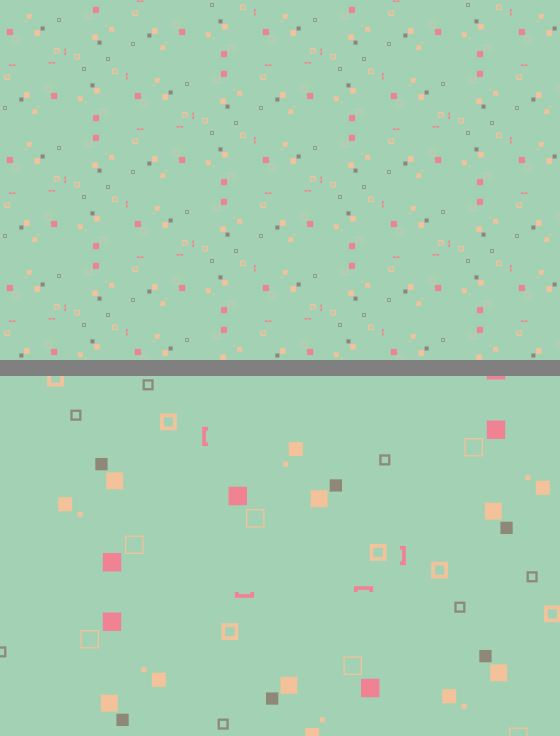
Top, the full canvas; bottom, a detail of the centre.
Write a Shadertoy shader that draws this pattern.

```glsl
// Scattered pink, peach and taupe squares on mint, one motif quarter-turned from tile to tile.

const float TILES_ACROSS = 8.75;
const vec3 MINT  = vec3(0.637, 0.820, 0.702);
const vec3 PINK  = vec3(0.945, 0.510, 0.575);
const vec3 PEACH = vec3(0.955, 0.762, 0.605);
const vec3 TAUPE = vec3(0.560, 0.535, 0.475);

// Stroke widths, in tiles
const float SOLID    = 1.0;
const float HAIRLINE = 0.0065;
const float THIN     = 0.012;
const float MEDIUM   = 0.019;

// Area of a pixel covered by a centred square
float squareCover(vec2 p, float halfSide, float pixel) {
    vec2 c = clamp(0.5 + (halfSide - abs(p)) / pixel, 0.0, 1.0);
    return c.x * c.y;
}

// Square whose border grows inward; a SOLID stroke fills it
float framedSquare(vec2 p, float side, float stroke, float pixel) {
    float halfSide = 0.5 * side;
    return squareCover(p, halfSide, pixel) - squareCover(p, halfSide - stroke, pixel);
}

// Undo a number of quarter turns
vec2 unturn(vec2 p, float turns) {
    if (mod(turns, 2.0) > 0.5) p = vec2(p.y, -p.x);
    return turns > 1.5 ? -p : p;
}

// One tile, centred on zero, y pointing down
vec3 motif(vec2 p, float pixel) {
    vec3 col = MINT;

    // Solid squares
    col = mix(col, PINK,  framedSquare(p - vec2(-0.345,  0.000), 0.096, SOLID, pixel));
    col = mix(col, PEACH, framedSquare(p - vec2( 0.079,  0.014), 0.088, SOLID, pixel));
    col = mix(col, TAUPE, framedSquare(p - vec2( 0.166, -0.055), 0.064, SOLID, pixel));
    col = mix(col, PEACH, framedSquare(p - vec2(-0.043, -0.244), 0.073, SOLID, pixel));
    col = mix(col, PEACH, framedSquare(p - vec2(-0.096, -0.166), 0.026, SOLID, pixel));

    // Outlined squares
    col = mix(col, PEACH, framedSquare(p - vec2(-0.254,  0.116), 0.096, HAIRLINE, pixel));
    col = mix(col, TAUPE, framedSquare(p - vec2( 0.421, -0.188), 0.058, THIN, pixel));
    col = mix(col, PEACH, framedSquare(p - vec2( 0.386,  0.294), 0.087, MEDIUM, pixel));

    // Pink outline cut off by the tile edge, leaving a bracket
    float bracket = framedSquare(p - vec2(0.310, 0.520), 0.100, MEDIUM, pixel);
    return mix(col, PINK, bracket * squareCover(p, 0.5, pixel));
}

void mainImage(out vec4 fragColor, in vec2 fragCoord) {
    float pixel = TILES_ACROSS / iResolution.x;
    vec2 grid = vec2(fragCoord.x, iResolution.y - fragCoord.y) * pixel;
    vec2 cell = floor(grid);

    // Two-by-two blocks of turns, dropped by one tile in every other column of blocks
    float turns = mod(cell.x, 2.0) + 2.0 * mod(cell.y + floor(0.5 * cell.x), 2.0);

    fragColor = vec4(motif(unturn(fract(grid) - 0.5, turns), pixel), 1.0);
}
```
